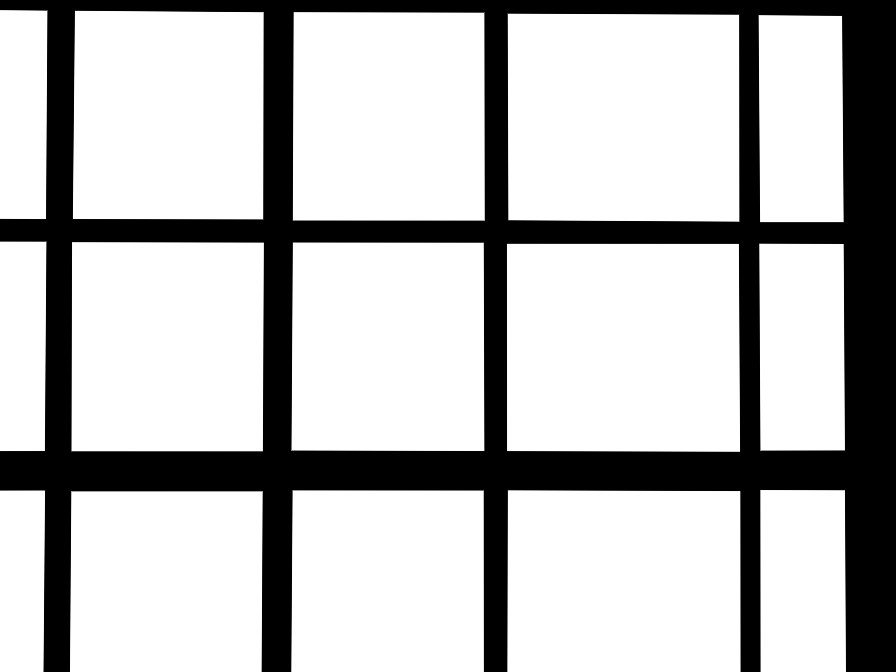
Write a WebGL 1 fragment shader that draws this pattern.

```glsl
precision highp float;
// Draws a grid of slightly crooked white panes split by black bars of uneven width.

uniform vec2 u_resolution;

// Lengths are in canvas heights; y runs down from the top edge.
const vec3 PANE_COLOR = vec3(1.0);
const vec3 BAR_COLOR = vec3(0.0);
const int COLUMNS = 5;
const int ROWS = 3;
const float FAN_RATE = 0.0093;    // spread of the uprights towards the bottom
const float FAN_CENTER = 0.766;   // x of the upright that stays vertical
const float SAG_RATE = 0.0066;    // fall of the crossbars towards the right
const float SAG_LEVEL = 0.694;    // y of the crossbar that stays level
const float EDGE_SHIFT = 0.0018;  // range of random edge offset
const float EDGE_TILT = 0.008;    // range of random edge slope
const float EDGE_SOFTNESS = 1.1;  // width of the smoothed edge in pixels

// Left and right limits of a column of panes.
vec2 columnSpan(int column) {
  if (column == 0) return vec2(-0.2, 0.0715);
  if (column == 1) return vec2(0.1101, 0.3932);
  if (column == 2) return vec2(0.4368, 0.7212);
  if (column == 3) return vec2(0.7552, 1.0995);
  return vec2(1.1292, 1.2543);
}

// Upper and lower limits of a row of panes.
vec2 rowSpan(int row) {
  if (row == 0) return vec2(0.0156, 0.3256);
  if (row == 1) return vec2(0.3594, 0.6707);
  return vec2(0.7306, 1.2);
}

// Four random values in -0.5..0.5 for one pane.
vec4 paneHash(vec2 cell, float seed) {
  vec4 h = fract(vec4(cell.xyx, seed) * vec4(0.1031, 0.1030, 0.0973, 0.1099) + 0.137);
  h += dot(h, h.wzxy + 33.33);
  return fract((h.xxyz + h.yzzw) * h.zywx) - 0.5;
}

// Undoes the fan of the uprights and the sag of the crossbars.
vec2 straighten(vec2 p) {
  float x = (p.x + FAN_RATE * FAN_CENTER * p.y) / (1.0 + FAN_RATE * p.y);
  float sag = SAG_RATE * p.x;
  return vec2(x, (p.y - sag) / (1.0 - sag / SAG_LEVEL));
}

// Signed depth inside a pane, with each edge shifted and tilted on its own.
float paneDepth(vec2 p, vec2 spanX, vec2 spanY, vec2 cell) {
  vec2 center = 0.5 * vec2(spanX.x + spanX.y, spanY.x + spanY.y);
  vec2 fromCenter = p - center;
  vec4 wobble = EDGE_SHIFT * paneHash(cell, 1.0)
              + EDGE_TILT * paneHash(cell, 5.0) * fromCenter.yyxx;
  vec4 depth = vec4(p.x - spanX.x, spanX.y - p.x, p.y - spanY.x, spanY.y - p.y) + wobble;
  return min(min(depth.x, depth.y), min(depth.z, depth.w));
}

void main() {
  vec2 p = gl_FragCoord.xy / u_resolution.y;
  p = straighten(vec2(p.x, 1.0 - p.y));

  // Nearest pane interior
  float depth = -1.0;
  for (int row = 0; row < ROWS; row++) {
    for (int column = 0; column < COLUMNS; column++) {
      vec2 cell = vec2(float(column), float(row));
      depth = max(depth, paneDepth(p, columnSpan(column), rowSpan(row), cell));
    }
  }

  // Smoothed pane edges
  float halfEdge = 0.5 * EDGE_SOFTNESS / u_resolution.y;
  float pane = smoothstep(-halfEdge, halfEdge, depth);
  gl_FragColor = vec4(mix(BAR_COLOR, PANE_COLOR, pane), 1.0);
}
```
